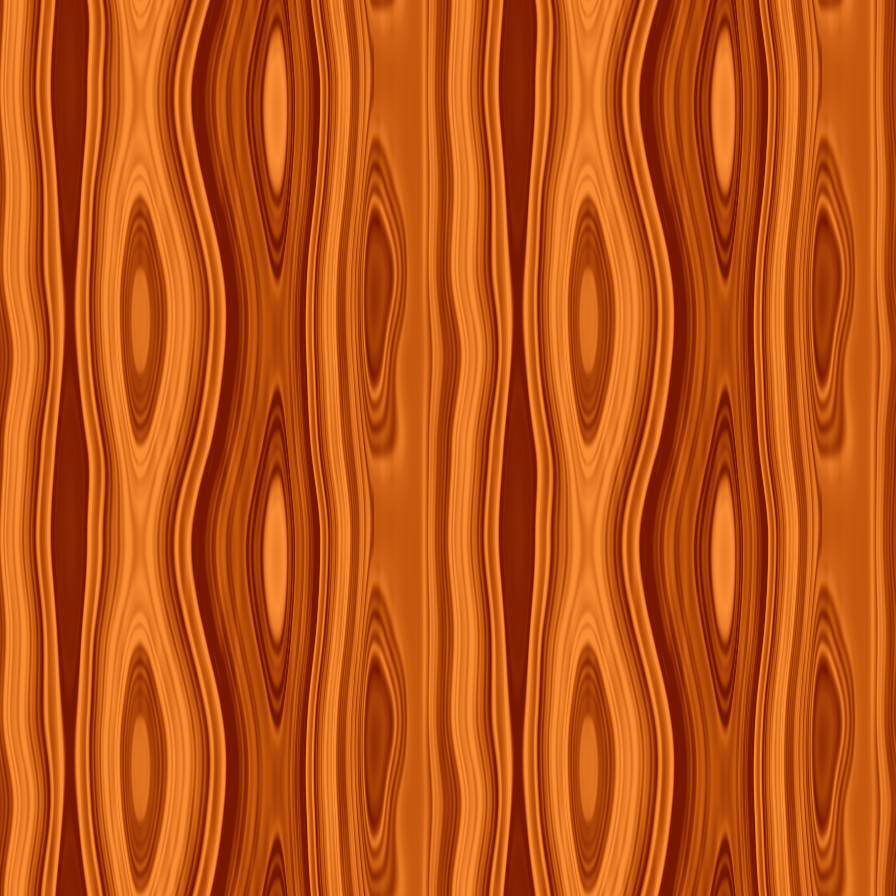
Reproduce this texture procedurally as a Shadertoy shader.

```glsl
const float REPEATS = 2.0;
const float TAU = 6.2831853;
const int KNOT_COUNT = 5;

// Knots: x position, ring height, swing along the grain, y of the widest point
const vec4 KNOTS[KNOT_COUNT] = vec4[KNOT_COUNT](
    vec4(0.156, 2.2, -0.45, 0.81),
    vec4(0.312, 7.5, 1.5, 0.284),
    vec4(0.620, -1.5, -0.95, 0.753),
    vec4(0.835, 11.0, 1.0, 0.336),
    vec4(0.930, 10.0, 0.0, 0.0));

// Knot cores: tone, size in rings
const vec2 CORES[KNOT_COUNT] = vec2[KNOT_COUNT](
    vec2(0.12, 1.05), vec2(0.76, 0.3), vec2(0.97, 0.27), vec2(0.22, 0.55), vec2(0.62, 0.2));

const vec3 DARK_WOOD = vec3(0.47, 0.09, 0.0);
const vec3 MID_WOOD = vec3(0.75, 0.325, 0.04);
const vec3 LIGHT_WOOD = vec3(0.98, 0.55, 0.20);

float hash(vec2 cell) {
    uvec2 q = uvec2(ivec2(cell)) * uvec2(1597334677u, 3812015801u);
    uint n = (q.x ^ q.y) * 1597334677u;
    n = (n ^ (n >> 15)) * 2246822519u;
    return float((n ^ (n >> 13)) >> 8) / 16777216.0;
}

// Value noise that wraps after a whole number of cells
float wrapNoise(vec2 p, vec2 period) {
    vec2 cell = floor(p);
    vec2 f = p - cell;
    f = f * f * (3.0 - 2.0 * f);
    vec2 a = mod(cell, period);
    vec2 b = mod(cell + 1.0, period);
    return mix(mix(hash(a), hash(vec2(b.x, a.y)), f.x),
               mix(hash(vec2(a.x, b.y)), hash(b), f.x), f.y);
}

// Straight ramp from 0 to 1 with rounded ends
float roundedRamp(float d, float span, float radius) {
    float m = min(d, span - d);
    float a = min(m, radius);
    float rise = (a * a / (2.0 * radius) + m - a) / (span - radius);
    return d < 0.5 * span ? rise : 1.0 - rise;
}

float knotHeight(vec4 knot, float y) {
    return knot.y + knot.z * cos(TAU * (y - knot.w));
}

float coreMask(float height, vec4 knot, float size) {
    float depth = abs(height - knot.y - knot.z);
    return 1.0 - smoothstep(0.6 * size, size, depth);
}

// Ring noise around zero, faded where it gets finer than the canvas can show
float ringLayer(float height, float frequency, float seed, float slope) {
    float fade = 1.0 - smoothstep(0.7, 1.8, slope * frequency);
    return (wrapNoise(vec2(height * frequency, seed), vec2(256.0, 16.0)) - 0.5) * fade;
}

float band(float height, float center, float width) {
    float d = (height - center) / width;
    return exp(-d * d);
}

vec3 woodColor(float tone) {
    vec3 lower = mix(DARK_WOOD, MID_WOOD, clamp(tone * 2.0, 0.0, 1.0));
    return mix(lower, LIGHT_WOOD, clamp(tone * 2.0 - 1.0, 0.0, 1.0));
}

void mainImage(out vec4 fragColor, in vec2 fragCoord) {
    vec2 uv = fract(fragCoord / iResolution.xy * REPEATS);

    // Find the two neighbouring knots and span the grain between them
    float height = 0.0;
    int left = 0;
    int right = 1;
    for (int i = 0; i < KNOT_COUNT; i++) {
        int j = (i + 1) % KNOT_COUNT;
        float d = fract(uv.x - KNOTS[i].x);
        float span = fract(KNOTS[j].x - KNOTS[i].x);
        if (d < span) {
            float s = roundedRamp(d, span, 0.024);
            float bend = wrapNoise(vec2(uv.y * 5.0, float(i)), vec2(5.0, 8.0)) - 0.5;
            height = mix(knotHeight(KNOTS[i], uv.y), knotHeight(KNOTS[j], uv.y), s)
                   + 4.0 * bend * s * (1.0 - s);
            left = i;
            right = j;
        }
    }

    // Growth rings and fine fibres
    float slope = fwidth(height);
    float tone = 0.51 + 0.85 * ringLayer(height, 3.4, 3.0, slope)
               + 0.6 * ringLayer(height, 6.7, 7.0, slope);
    tone += 0.2 * (wrapNoise(uv * vec2(96.0, 4.0), vec2(96.0, 4.0)) - 0.5);

    // Dark seam with a bright rim
    tone -= 0.48 * band(height, 2.0, 0.75);
    tone += 0.5 * band(height, 2.9, 0.16);

    // Knot cores
    float leftMask = coreMask(height, KNOTS[left], CORES[left].y);
    float rightMask = coreMask(height, KNOTS[right], CORES[right].y);
    tone = mix(tone, CORES[left].x, 0.8 * leftMask);
    tone = mix(tone, CORES[right].x, 0.8 * rightMask);

    fragColor = vec4(woodColor(tone), 1.0);
}
```
